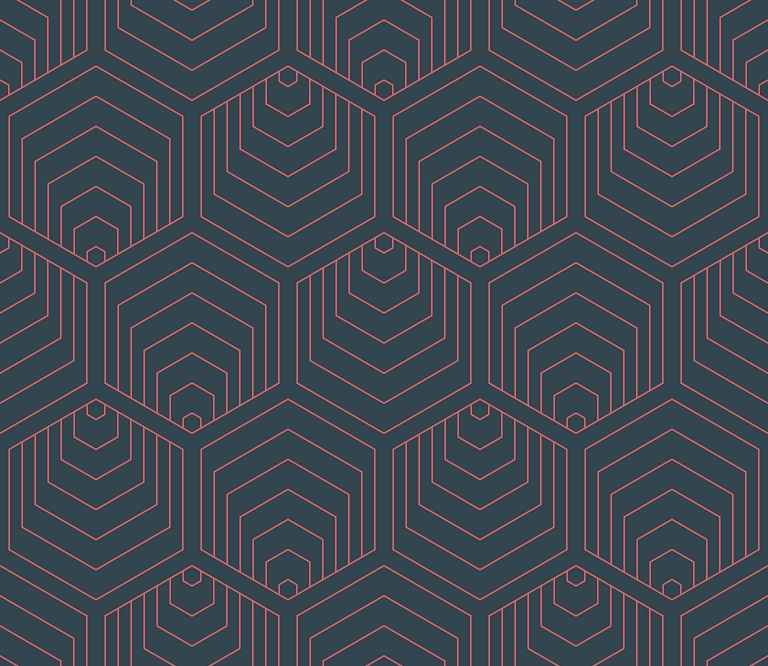
Give the GLSL for this pattern, as a WebGL 1 fragment shader.

```glsl
precision highp float;

uniform vec2 u_resolution;

const float COLUMNS = 4.0;
const float ROWS = 4.0;
const float ROW_PITCH = 0.8660254;  // row spacing when the column spacing is 1
const int RINGS = 7;

// Signed distance to a pointy-top hexagon, sized by its inner radius.
float hexDistance(vec2 p, float innerRadius) {
    p = abs(p);
    return max(p.x, dot(p, vec2(0.5, ROW_PITCH))) - innerRadius;
}

// Nearest cell: offset from its centre in xy, column and row pair in zw.
vec4 hexCell(vec2 p, vec2 origin) {
    vec2 pitch = vec2(1.0, 2.0 * ROW_PITCH);
    vec2 id = floor((p - origin) / pitch + 0.5);
    return vec4(p - origin - id * pitch, id);
}

// Distance to the outlines of hexagons that share their top corner.
float nestedOutlines(vec2 p, float outerRadius, float ringStep) {
    float nearest = 1.0;
    for (int i = 0; i < RINGS; i++) {
        float shrink = float(i) * ringStep;
        vec2 centre = vec2(0.0, shrink / ROW_PITCH);
        nearest = min(nearest, abs(hexDistance(p - centre, outerRadius - shrink)));
    }
    return nearest;
}

float strokeCoverage(float dist, float halfWidth, float pixel) {
    return clamp((halfWidth - dist) / pixel + 0.5, 0.0, 1.0);
}

void main() {
    vec2 p = gl_FragCoord.xy / u_resolution * vec2(COLUMNS, ROWS * ROW_PITCH);
    float pixel = COLUMNS / u_resolution.x;

    // Two interleaved lattices make up the honeycomb.
    vec4 evenCell = hexCell(p, vec2(0.0));
    vec4 oddCell = hexCell(p, vec2(0.5, ROW_PITCH));
    bool isOdd = dot(oddCell.xy, oddCell.xy) < dot(evenCell.xy, evenCell.xy);
    vec4 cell = isOdd ? oddCell : evenCell;

    // Nests alternate between hanging from the top and rising from the bottom.
    float parity = mod(cell.z + cell.w + (isOdd ? 1.0 : 0.0), 2.0);
    vec2 local = cell.xy;
    local.y *= parity > 0.5 ? 1.0 : -1.0;

    float dist = nestedOutlines(local, 0.452, 0.0677);

    // Pink strokes with a faint dark fringe on slate.
    vec3 slate = vec3(0.20, 0.27, 0.31);
    vec3 fringe = vec3(0.22, 0.21, 0.24);
    vec3 pink = vec3(0.77, 0.45, 0.48);
    vec3 colour = mix(slate, fringe, 1.0 - smoothstep(0.006, 0.015, dist));
    colour = mix(colour, pink, strokeCoverage(dist, 0.0043, pixel));

    gl_FragColor = vec4(colour, 1.0);
}
```
